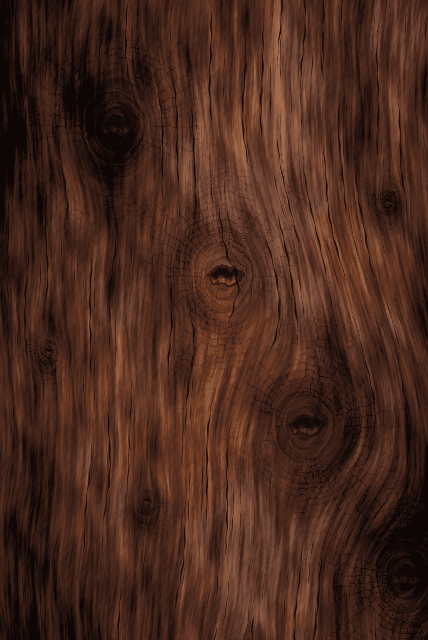
Write a WebGL 1 fragment shader that draws this texture.

```glsl
precision highp float;
uniform vec2 u_resolution;

const vec3 CHAR = vec3(0.055, 0.024, 0.020);
const vec3 UMBER = vec3(0.21, 0.11, 0.08);
const vec3 WALNUT = vec3(0.31, 0.17, 0.12);
const vec3 RUSSET = vec3(0.42, 0.22, 0.13);
const vec3 DUSTY = vec3(0.42, 0.26, 0.20);
const vec3 TAN = vec3(0.64, 0.42, 0.29);
const float KNOTS = 8.0;

float hash(vec2 p) {
  return fract(sin(dot(p, vec2(127.1, 311.7))) * 43758.5453);
}

// Layered sines, each octave turned and warped
float waves(vec2 p) {
  float sum = 0.0, amp = 0.5;
  for (int i = 0; i < 5; i++) {
    sum += amp * sin(p.x + 1.6 * sin(p.y + 0.7 * p.x));
    p = mat2(0.8, 0.6, -0.6, 0.8) * p * 1.75 + 2.3;
    amp *= 0.7;
  }
  return sum;
}

// Distance gap between the two nearest cell points: zero on cell borders
float cellBorder(vec2 p) {
  vec2 base = floor(p);
  float first = 8.0, second = 8.0;
  for (int j = -1; j <= 1; j++) {
    for (int i = -1; i <= 1; i++) {
      vec2 cell = base + vec2(float(i), float(j));
      vec2 jitter = 0.28 + 0.44 * vec2(hash(cell), hash(cell + 41.3));
      float d = length(cell + jitter - p);
      second = min(second, max(first, d));
      first = min(first, d);
    }
  }
  return second - first;
}

// Knot centre in xy, radius in z; large and small ones alternate
vec3 knot(float i) {
  float x = fract(0.28 + 0.615 * i) + 0.05 * (hash(vec2(i, 4.0)) - 0.5);
  return vec3(x, 1.2 - 0.175 * i, 0.062 + 0.034 * cos(3.1 * i));
}

vec2 fromKnot(vec2 p, vec3 k) {
  return (p - k.xy) * vec2(1.0, 0.85);
}

// Value that stays constant along a fibre; fibres part around the knots
float grain(vec2 p) {
  float u = p.x + (0.010 + 0.045 * p.x) * sin(4.2 * p.y + 2.0 * p.x + 1.0)
    + 0.009 * sin(9.0 * p.y + 7.0 * p.x) + 0.0018 * sin(24.0 * p.y + 29.0 * p.x);
  for (float i = 0.0; i < KNOTS; i++) {
    vec3 k = knot(i);
    vec2 q = fromKnot(p, k);
    u -= 0.85 * q.x * k.z * k.z / (dot(q, q) + k.z * k.z);
  }
  return u;
}

// Tapered splits, one per column and segment of the grain
float splits(vec2 g, float slope, float columns, float span, float width) {
  float column = g.x * columns;
  float id = floor(column);
  float along = g.y / span + 9.0 * hash(vec2(id, columns));
  float seed = hash(vec2(id, floor(along)));
  float t = fract(along);
  float taper = smoothstep(0.0, 0.3, t) * (1.0 - smoothstep(0.6, 1.0, t));
  taper *= smoothstep(0.1, 0.7, seed) * (0.8 + 0.2 * sin(90.0 * g.y + 20.0 * seed));
  float centre = 0.5 + 0.5 * (hash(vec2(id, 7.0)) - 0.5)
    + 0.04 * sin(23.0 * g.y + 40.0 * seed) + 0.02 * sin(127.0 * g.y + id);
  float dist = abs(fract(column) - centre) / (columns * slope);
  float soft = 0.0014;
  float w = mix(-soft, width, taper);
  return 1.0 - smoothstep(w - soft, w + soft, dist);
}

vec3 woodColour(float tone, float dust) {
  vec3 c = mix(CHAR, UMBER, clamp(tone / 0.27, 0.0, 1.0));
  c = mix(c, WALNUT, clamp((tone - 0.27) / 0.23, 0.0, 1.0));
  c = mix(c, mix(RUSSET, DUSTY, dust), clamp((tone - 0.5) / 0.2, 0.0, 1.0));
  return mix(c, TAN, clamp((tone - 0.7) / 0.36, 0.0, 1.0));
}

void main() {
  vec2 p = gl_FragCoord.xy / u_resolution.x;
  float height = u_resolution.y / u_resolution.x;

  // Fibre flow and its steepness
  float u = grain(p), e = 0.001;
  float slope = length(vec2(grain(p + vec2(e, 0.0)) - u, grain(p + vec2(0.0, e)) - u)) / e;
  slope = max(slope, 0.25);

  // Nearest knot
  vec2 q = vec2(9.0);
  float radius = 1.0;
  for (float i = 0.0; i < KNOTS; i++) {
    vec3 k = knot(i);
    vec2 o = fromKnot(p, k);
    if (length(o) / k.z < length(q) / radius) { q = o; radius = k.z; }
  }
  float ringDist = length(q) + 0.006 * waves(q * 24.0);
  float angle = atan(q.x, q.y);
  float reach = ringDist / radius;
  float near = exp(-0.7 * reach * reach);

  // Broad figure, fibres and growth rings
  float figure = waves(vec2(u * 13.0, p.y * 4.0));
  float curl = waves(vec2(u * 24.0 + p.y * 8.0, p.y * 17.0));
  float fibre = waves(vec2(u * 80.0, p.y * 4.5));
  float hair = waves(vec2(u * 190.0, p.y * 20.0 + 5.0));
  float rings = waves(vec2(ringDist * 260.0, 2.0 * sin(angle)));
  float tone = 0.74 + 0.20 * figure + 0.11 * curl;
  tone += mix(0.19 * fibre + 0.15 * hair, 0.17 * rings + 0.06 * hair, near);

  // Dark halo, vignette and crackled wood by the knots
  vec2 edge = vec2(p.x - 0.57, p.y / height - 0.5);
  tone -= 0.30 * exp(-0.3 * reach * reach) + dot(edge * edge, vec2(1.75, 0.65));
  float crackle = 1.0 - smoothstep(0.02, 0.16, cellBorder(vec2(ringDist * 80.0, angle * 7.0)));
  crackle *= smoothstep(-0.7, 0.5, waves(p * 17.0));
  tone -= 0.32 * crackle * exp(-0.22 * reach * reach) * smoothstep(0.2, 0.5, reach);

  // Long and short splits, then the hollow heart
  float split = max(splits(vec2(u, p.y), slope, 23.0, 0.46, 0.0021),
    0.85 * splits(vec2(u + 0.37, p.y), slope, 41.0, 0.23, 0.0010));
  float hollow = length(q * vec2(1.0, 1.7) + 0.09 * radius * waves(q * 60.0)) / radius;
  float heart = 1.0 - smoothstep(0.3, 0.42, hollow);
  float pit = heart * smoothstep(-0.12, 0.04, q.y / radius + 0.08 * waves(q * 70.0));
  float rim = 1.0 - smoothstep(0.02, 0.07, abs(hollow - 0.36));
  tone += 0.16 * heart;
  tone *= 1.0 - 0.9 * split;
  tone *= 1.0 - 0.92 * max(pit, 0.7 * rim);

  float dust = smoothstep(-0.6, 0.6, waves(p * 6.0 + 3.0));
  gl_FragColor = vec4(woodColour(tone, dust), 1.0);
}
```
